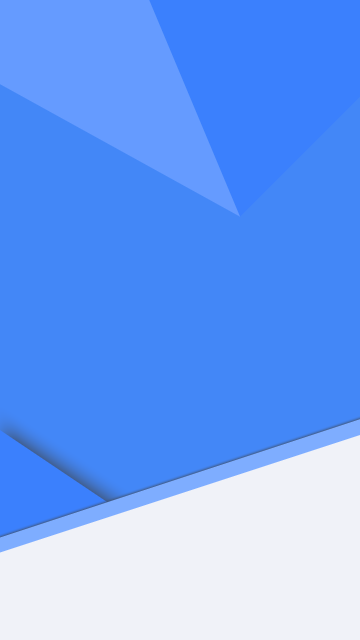
A Shadertoy shader for this background:

```glsl
// Layered blue paper sheets with soft shadows above a pale slanted footer.
#define BASE_BLUE vec3(0.263, 0.529, 0.969)
#define BRIGHT_BLUE vec3(0.231, 0.502, 0.992)
#define LIGHT_BLUE vec3(0.396, 0.608, 1.0)
#define BAND_BLUE vec3(0.494, 0.678, 1.0)
#define FOOTER_WHITE vec3(0.941, 0.949, 0.973)
#define SHADOW_TINT vec3(0.25, 0.33, 0.46)
#define APEX vec2(0.375, 0.6615)
#define FLAP_SHADOW_WIDTH 0.036
#define BAND_SHADOW_WIDTH 0.006

// Signed distance to the line a-b, positive on its left side.
float lineSide(vec2 p, vec2 a, vec2 b) {
    vec2 along = normalize(b - a);
    return dot(p - a, vec2(-along.y, along.x));
}

// Antialiased coverage of a signed distance, positive inside.
float cover(float d) {
    return clamp(d * iResolution.y + 0.5, 0.0, 1.0);
}

// Soft falloff from an edge outwards.
float falloff(float d, float width) {
    float t = 1.0 - clamp(d / width, 0.0, 1.0);
    return t * t;
}

void mainImage(out vec4 fragColor, in vec2 fragCoord) {
    // Canvas units: height 1, width 9/16
    vec2 p = fragCoord / iResolution.xy * vec2(0.5625, 1.0);
    vec3 color = BASE_BLUE;

    // Two upper facets meeting at the apex
    float leftEdge = lineSide(p, vec2(0.0, 0.8685), APEX);
    float fold = lineSide(p, vec2(0.2331, 1.0), APEX);
    float rightEdge = lineSide(p, APEX, vec2(0.5625, 0.849));
    color = mix(color, BRIGHT_BLUE, cover(min(fold, rightEdge)));
    color = mix(color, LIGHT_BLUE, cover(min(leftEdge, -fold)));

    // Lower left flap and the shadow it casts, fading at the left border
    float flap = lineSide(p, vec2(0.0, 0.3281), vec2(0.1667, 0.2161));
    float flapShadow = 0.8 * falloff(flap, FLAP_SHADOW_WIDTH);
    flapShadow *= smoothstep(-0.015, 0.03, p.x);
    color = mix(color, SHADOW_TINT, flapShadow);
    color = mix(color, BRIGHT_BLUE, cover(-flap));

    // Slanted band with a thin shadow along its top
    float band = lineSide(p, vec2(0.0, 0.1602), vec2(0.5625, 0.3451));
    color = mix(color, SHADOW_TINT, 0.9 * falloff(band, BAND_SHADOW_WIDTH));
    color = mix(color, BAND_BLUE, cover(-band));

    // Pale footer
    float footer = lineSide(p, vec2(0.0, 0.1367), vec2(0.5625, 0.3203));
    color = mix(color, FOOTER_WHITE, cover(-footer));

    fragColor = vec4(color, 1.0);
}
```
